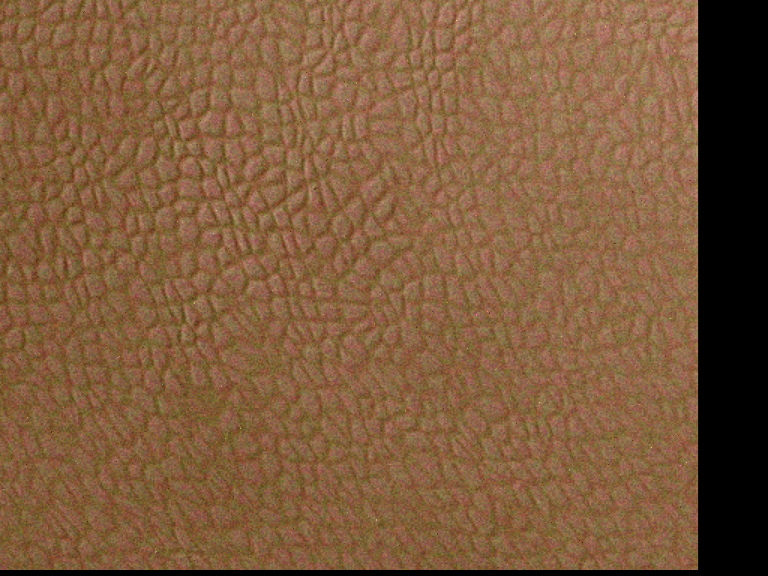
Give the GLSL for this texture, as a Shadertoy shader.

```glsl
// Grainy tan leather with pebbled folds, lit from the upper right, on a black border.

// Colours
const vec3 SHADE_TAN = vec3(0.480, 0.340, 0.195);
const vec3 LIT_TAN = vec3(0.670, 0.510, 0.385);
const vec3 ROSE_TINT = vec3(0.012, 0.002, 0.036);
const vec3 OCHRE_TINT = vec3(-0.030, -0.030, -0.050);
const vec3 RED_GREEN = vec3(0.055, -0.045, 0.025);

// Layout and sizes, in canvas heights or counts per canvas height
const vec2 SHEET_EDGE = vec2(0.909, 0.0104);  // right and bottom, as shares
const vec2 PEBBLE_COUNT = vec2(33.0, 25.0);
const float FOLD_SHEAR = 0.38;
const float WARP = 0.014;
const float GRAIN_COUNT = 384.0;
const float MOTTLE_COUNT = 110.0;
const float SEAM_X = 0.75;

// Strengths
const float RELIEF = 0.10;
const float GRAIN = 0.17;
const float SPECK = 0.24;
const float SPECK_SHARE = 0.045;

vec3 hash3(vec2 p) {
    vec3 q = fract(p.xyx * vec3(0.1031, 0.1030, 0.0973));
    q += dot(q, q.yxz + 33.33);
    return fract((q.xxy + q.yzz) * q.zyx);
}

// Smoothly blended random colour
vec3 noise3(vec2 p) {
    vec2 cell = floor(p), f = fract(p);
    f = f * f * (3.0 - 2.0 * f);
    vec3 low = mix(hash3(cell), hash3(cell + vec2(1, 0)), f.x);
    vec3 high = mix(hash3(cell + vec2(0, 1)), hash3(cell + 1.0), f.x);
    return mix(low, high, f.y);
}

// Bends the hide so that folds run upright at the top and slant below
vec2 foldSpace(vec2 p) {
    float drop = 1.0 - p.y;
    p.x -= FOLD_SHEAR * drop * drop;
    p += WARP * (noise3(p * 13.0 + 40.0).xy - 0.5) * 2.0;
    return p * PEBBLE_COUNT + 60.0;
}

// Height of the pebbles: 0 in the creases, 1 on the tops
float pebbleHeight(vec2 p) {
    vec2 q = foldSpace(p);
    vec2 cell = floor(q);
    float nearest = 9.0, second = 9.0;
    for (int y = -1; y <= 1; y++)
    for (int x = -1; x <= 1; x++) {
        vec2 c = cell + vec2(x, y);
        float d = length(c + 0.1 + 0.8 * hash3(c).xy - q);
        second = min(second, max(nearest, d));
        nearest = min(nearest, d);
    }
    return smoothstep(0.0, 0.55, second - nearest);
}

void mainImage(out vec4 fragColor, in vec2 fragCoord) {
    vec2 p = fragCoord / iResolution.y;
    vec2 uv = fragCoord / iResolution.xy;

    // Broad light falling off to the lower left
    float light = 0.10 + 0.20 * uv.x + 0.22 * uv.y + 0.38 * uv.x * uv.y;
    light += 0.16 * (noise3(p * 5.0 + 7.0).x - 0.5);
    vec3 color = mix(SHADE_TAN, LIT_TAN, light);

    // Pebbles, creases and side-lit relief; folds are strongest left of centre
    float top = pebbleHeight(p);
    float slope = top - pebbleHeight(p + vec2(-0.006, 0.004));
    float folds = exp(-9.0 * dot(uv - vec2(0.30, 0.65), uv - vec2(0.30, 0.65)));
    float depth = 0.45 + 0.55 * folds + 0.5 * (noise3(p * 9.0).y - 0.5);
    color += mix(OCHRE_TINT, ROSE_TINT, top) * (0.6 + 0.4 * depth);
    color += RELIEF * depth * slope;

    // Faint ochre seam and worn right edge
    float seam = exp(-pow((uv.x - SEAM_X) / 0.012, 2.0)) * smoothstep(0.55, 0.85, uv.y);
    color += 0.6 * OCHRE_TINT * seam;
    color += 0.06 * smoothstep(SHEET_EDGE.x - 0.008, SHEET_EDGE.x, uv.x) * uv.y;

    // Red and green mottling
    color += RED_GREEN * (noise3(p * MOTTLE_COUNT).x - 0.5) * 1.4;

    // Fine coloured grain with scattered light and dark specks
    vec2 g = p * GRAIN_COUNT - 0.5;
    vec3 grain = noise3(g + 11.0) - 0.5;
    vec3 pick = noise3(g + 523.0);
    color += GRAIN * mix(grain, vec3(grain.x + grain.y) * 0.7, 0.4);
    float bright = smoothstep(1.0 - SPECK_SHARE, 1.0 - 0.5 * SPECK_SHARE, pick.x);
    float dark = smoothstep(1.0 - SPECK_SHARE, 1.0 - 0.5 * SPECK_SHARE, pick.y);
    color += SPECK * (bright - dark) * (0.8 + grain);

    // Black border
    vec2 inside = vec2(SHEET_EDGE.x - uv.x, uv.y - SHEET_EDGE.y) * iResolution.xy;
    vec2 cover = clamp(inside + 0.5, 0.0, 1.0);
    fragColor = vec4(clamp(color, 0.0, 1.0) * cover.x * cover.y, 1.0);
}
```
